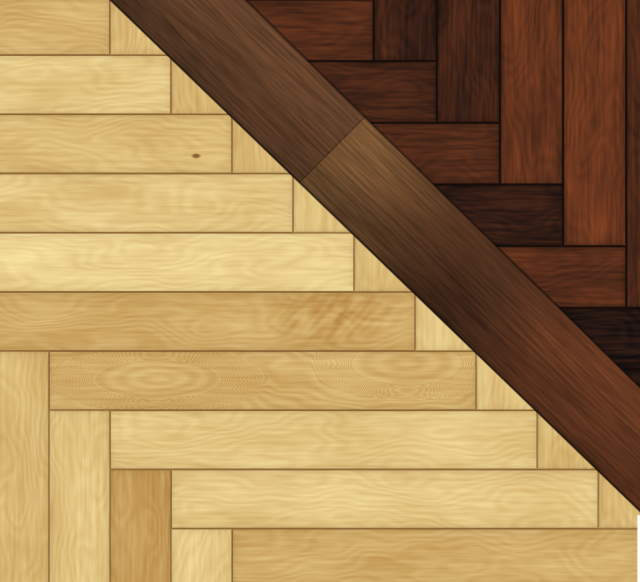
Write a Shadertoy shader that draws this texture.

```glsl
// Pale herringbone parquet and dark parquet divided by a diagonal timber border.

struct Plank { vec2 uv; vec2 cell; float seam; bool lying; };

float hash(vec2 p) {
    vec3 q = fract(p.xyx * 0.1031);
    q += dot(q, q.yzx + 33.33);
    return fract((q.x + q.y) * q.z);
}

float gradientNoise(vec2 p) {
    vec2 i = floor(p), f = p - i;
    vec2 w = f * f * f * (f * (f * 6.0 - 15.0) + 10.0);
    float corner[4];
    for (int k = 0; k < 4; k++) {
        vec2 o = vec2(k & 1, k >> 1);
        float a = 6.2832 * hash(i + o);
        corner[k] = dot(vec2(cos(a), sin(a)), f - o);
    }
    return mix(mix(corner[0], corner[1], w.x), mix(corner[2], corner[3], w.x), w.y);
}

// Staircase of lying planks, "span" columns long, between upright ones.
Plank layPlank(vec2 p, vec2 origin, vec2 size, float span) {
    vec2 g = (p - origin) / size, k = floor(g), f = g - k;
    vec2 side = min(f, 1.0 - f) * size;
    bool lying = k.x < k.y && k.x >= k.y - span;
    float ends;
    if (lying) {
        ends = min(abs(g.x - k.y), abs(g.x - k.y + span)) * size.x;
        return Plank(p, k, min(side.y, ends), true);
    }
    float start = k.x + 1.0 + (k.x < k.y ? span : 0.0);
    ends = abs(g.y - start) * size.y;
    return Plank(p.yx, k, min(side.x, ends), false);
}

float ringPhase(vec2 uv, float seed) {
    float warp = gradientNoise(uv * vec2(5.0, 13.0) + seed * 17.3);
    warp += 0.35 * gradientNoise(uv * vec2(14.0, 35.0) + seed * 9.1);
    return uv.y * 48.0 + 4.5 * warp;
}

float fibres(vec2 uv, float seed) {
    return gradientNoise(uv * vec2(9.0, 150.0) + seed * 31.7)
         + 0.6 * gradientNoise(uv * vec2(28.0, 270.0) + seed * 11.9);
}

// Distance from a figure centre, squashed to an oval.
float oval(vec2 p, vec2 centre, vec2 radius) {
    return length((p - centre) / radius);
}

vec3 paleWood(vec2 p, float px) {
    Plank b = layPlank(p, vec2(0.189, -0.007), vec2(0.1049, 0.1017), 7.0);
    float rowTone[10] = float[](0.38, 0.78, 0.55, 0.72, 0.92, 0.28, 0.34, 0.72, 0.74, 0.32);
    float leftTone[4] = float[](0.5, 0.68, 0.05, 0.75);
    float seed = b.lying ? b.cell.y + 2.0 : b.cell.x + 23.0;
    float tone = 0.42 + 0.35 * hash(vec2(seed, 4.0));
    if (b.lying) tone = rowTone[clamp(int(b.cell.y), 0, 9)];
    else if (b.cell.x < b.cell.y) tone = leftTone[clamp(int(b.cell.x) + 2, 0, 3)];

    // Growth rings, with two oval figures in one plank
    float phase = ringPhase(b.uv, seed), strength = 0.07;
    if (b.lying && b.cell.y == 6.0) {
        float eye = oval(p, vec2(0.27, 0.652), vec2(0.15, 0.045));
        float curl = oval(p, vec2(0.70, 0.625), vec2(0.13, 0.05));
        phase = mix(phase, 4.0 * eye + 0.1 * phase, smoothstep(1.3, 0.7, eye));
        phase = mix(phase, 3.0 * curl + 0.1 * phase, smoothstep(1.3, 0.7, curl));
        strength = 0.11;
    }
    tone += strength * sin(6.2832 * phase) + 0.22 * fibres(b.uv, seed);
    tone += 0.26 * gradientNoise(b.uv * vec2(6.0, 17.0) + seed * 5.0);

    // Slanted flame in the darker plank
    if (b.lying && b.cell.y == 5.0) {
        float flame = gradientNoise(vec2((p.x + 0.9 * p.y) * 65.0, (p.x - p.y) * 15.0));
        float area = smoothstep(1.0, 0.2, oval(p, vec2(0.57, 0.545), vec2(0.15, 0.07)));
        tone += area * (0.6 * flame - 0.12);
    }
    vec3 col = mix(vec3(0.76, 0.59, 0.33), vec3(0.94, 0.84, 0.58), tone);
    float knot = oval(p, vec2(0.337, 0.268), vec2(0.008, 0.0045));
    col = mix(col, vec3(0.46, 0.28, 0.12), 0.8 * smoothstep(1.3, 0.3, knot));
    col *= 1.0 - 0.1 * exp(-b.seam * 180.0);
    float joint = smoothstep(0.0011 + px, 0.0003, b.seam);
    return mix(col, vec3(0.50, 0.34, 0.16), joint * (b.lying ? 0.8 : 0.6));
}

vec3 darkWood(vec2 p, float px) {
    Plank b = layPlank(p, vec2(0.642, -0.001), vec2(0.1085, 0.1060), 30.0);
    float rowTone[6] = float[](0.68, 0.45, 0.56, 0.2, 0.66, 0.02);
    float columnTone[5] = float[](0.32, 0.38, 0.82, 0.93, 0.55);
    float seed = b.lying ? b.cell.y + 43.0 : b.cell.x + 61.0;
    float tone = b.lying ? rowTone[clamp(int(b.cell.y), 0, 5)]
                         : columnTone[clamp(int(b.cell.x), 0, 4)];
    tone += 0.06 * sin(6.2832 * ringPhase(b.uv, seed)) + 0.3 * fibres(b.uv, seed);
    tone += 0.3 * gradientNoise(b.uv * vec2(7.0, 22.0) + seed * 3.0);
    vec3 col = mix(vec3(0.14, 0.085, 0.07), vec3(0.44, 0.225, 0.125), tone);
    col *= 1.0 - 0.25 * exp(-b.seam * 150.0);
    return mix(col, vec3(0.08, 0.045, 0.035), 0.9 * smoothstep(0.0015 + px, 0.0005, b.seam));
}

vec3 borderWood(vec2 p, float across) {
    float along = p.x + p.y;
    float lower = step(0.829, along);
    vec3 col = mix(vec3(0.35, 0.23, 0.15), vec3(0.43, 0.30, 0.18), lower);
    col = mix(col, vec3(0.27, 0.165, 0.105), smoothstep(0.85, 1.27, along));
    col = mix(col, vec3(0.36, 0.20, 0.12), smoothstep(1.3, 1.6, along));
    vec2 uv = vec2(along * 0.707, across);
    float grain = 0.22 * fibres(uv, 3.0 + lower) + 0.04 * sin(across * 750.0 + 3.0 * fibres(uv, 8.0));
    grain += 0.14 * gradientNoise(uv * vec2(6.0, 18.0) + lower * 7.0);
    col *= 0.86 + 0.28 * smoothstep(0.0, 0.14, across) + grain;
    return col * (1.0 - 0.18 * smoothstep(0.004, 0.0, abs(along - 0.828)));
}

void mainImage(out vec4 fragColor, in vec2 fragCoord) {
    float px = 1.0 / iResolution.y;
    vec2 p = vec2(fragCoord.x, iResolution.y - fragCoord.y) * px;
    float lowEdge = (p.x - 0.189 - 1.036 * p.y) / 1.44;
    float highEdge = (p.x - 0.4226 - 1.0172 * p.y) / 1.426;

    // Pale floor, border, dark floor
    vec3 col = paleWood(p, px);
    col = mix(col, borderWood(p, lowEdge), smoothstep(-px, px, lowEdge));
    col = mix(col, darkWood(p, px), smoothstep(-px, px, highEdge));
    col *= 1.0 - 0.55 * smoothstep(0.002 + px, 0.0, abs(lowEdge - 0.001));
    col *= 1.0 - 0.45 * smoothstep(0.002 + px, 0.0, abs(highEdge));

    // White sliver at the lower right
    float sliver = smoothstep(-px, px, p.x - 1.095) * smoothstep(-px, px, p.y - 0.885);
    fragColor = vec4(clamp(mix(col, vec3(1.0), sliver), 0.0, 1.0), 1.0);
}
```
